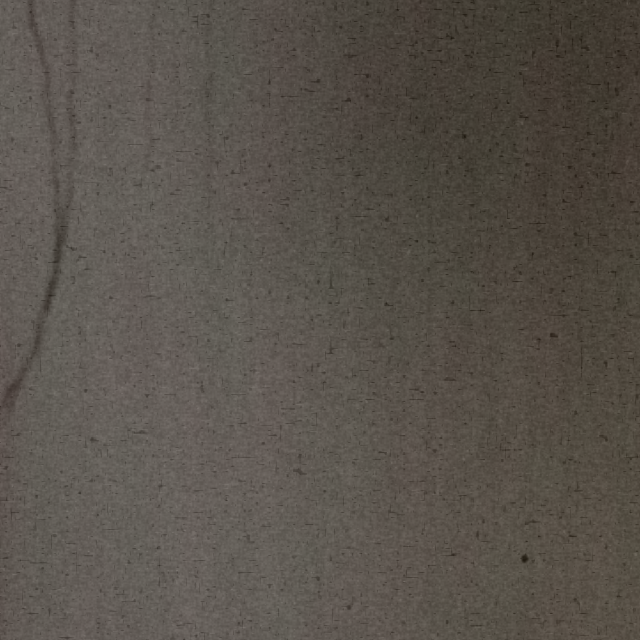
This texture is drawn by a three.js fragment shader. Its source:

```glsl
// A worn, unevenly lit grey-brown wall: a smooth light gradient from cool grey
// to dark brown, fine woven grain of short horizontal and vertical dashes,
// faint vertical banding, dark run marks at the left and one small pit.

#define GRAIN_STRENGTH 0.105
#define FLECK_STRENGTH 0.10
#define BAND_STRENGTH 0.016
#define STREAK_STRENGTH 0.075
#define CHROMA_STRENGTH 0.012
#define GRAIN_SCALE 190.0
#define COOL_GREY vec3(0.385, 0.365, 0.343)
#define DARK_BROWN vec3(0.262, 0.234, 0.198)
#define WARM_BROWN vec3(0.338, 0.308, 0.268)

varying vec2 vUv;

float hash(vec2 p) {
  vec3 q = fract(vec3(p.xyx) * 0.1031);
  q += dot(q, q.yzx + 33.33);
  return fract((q.x + q.y) * q.z);
}

float noise(vec2 p) {
  vec2 cell = floor(p);
  vec2 f = fract(p);
  f = f * f * (3.0 - 2.0 * f);
  float low = mix(hash(cell), hash(cell + vec2(1.0, 0.0)), f.x);
  float high = mix(hash(cell + vec2(0.0, 1.0)), hash(cell + vec2(1.0)), f.x);
  return mix(low, high, f.y);
}

float fbm(vec2 p) {
  float sum = 0.0;
  float weight = 0.5;
  for (int i = 0; i < 4; i++) {
    sum += weight * noise(p);
    p = p * 2.03 + 17.7;
    weight *= 0.5;
  }
  return sum;
}

// Broad lighting across the wall
vec3 wallColour(vec2 uv) {
  vec3 rightSide = mix(WARM_BROWN, DARK_BROWN, smoothstep(0.1, 0.95, uv.y));
  float across = smoothstep(0.2, 1.0, uv.x + 0.12 * (uv.y - 0.5));
  vec3 colour = mix(COOL_GREY, rightSide, across);
  vec2 glow = (uv - vec2(0.26, 0.34)) / vec2(0.30, 0.42);
  colour += 0.016 * exp(-dot(glow, glow));
  vec2 shade = (uv - vec2(0.58, 0.88)) / vec2(0.24, 0.35);
  colour -= 0.026 * exp(-dot(shade, shade));
  float edge = exp(-uv.x * 16.0) * (1.0 - smoothstep(0.3, 0.7, uv.y));
  return colour - edge * vec3(0.028, 0.040, 0.038);
}

// Short dashes in both directions, plus sparse dark and light flecks
float grain(vec2 uv) {
  vec2 p = uv * GRAIN_SCALE;
  float flat1 = noise(p * vec2(0.8, 1.75)) - 0.5;
  float upright = noise(p * vec2(1.8, 0.75) + 71.0) - 0.5;
  float fine = noise(p * 1.9 + 139.0) - 0.5;
  float texture1 = 0.45 * flat1 + 0.32 * upright + 0.45 * fine;
  float across = noise(p * vec2(0.55, 1.4) + 213.0);
  float along = noise(p * vec2(1.5, 0.55) + 307.0);
  float dark = smoothstep(0.83, 1.0, across) + 0.7 * smoothstep(0.85, 1.0, along);
  float light = smoothstep(0.86, 1.0, noise(p * vec2(0.8, 1.6) + 401.0));
  return GRAIN_STRENGTH * texture1 + FLECK_STRENGTH * (0.45 * light - dark);
}

// A soft vertical mark centred on x, visible between two heights
float runMark(vec2 uv, float x, float width, float bottom, float top) {
  float wobble = 0.010 * (noise(vec2(x * 3.0, uv.y * 26.0)) - 0.5);
  float d = (uv.x - x - wobble) / width;
  float ends = smoothstep(bottom, bottom + 0.12, uv.y)
             * (1.0 - smoothstep(top - 0.06, top + 0.06, uv.y));
  float wear = 0.35 + 0.9 * noise(uv * vec2(90.0, 38.0));
  return exp(-d * d) * ends * wear;
}

float runMarks(vec2 uv) {
  float rise = uv.y - 0.62;
  float fall = max(0.8 - uv.y, 0.0);
  float marks = runMark(uv, 0.09 - 0.3 * rise * rise, 0.007, 0.52, 1.1);
  marks += 0.85 * runMark(uv, 0.113 - 0.5 * fall * fall, 0.007, 0.28, 1.1);
  marks += 0.9 * runMark(uv, 0.085 - 1.25 * rise * rise, 0.007, 0.26, 0.6);
  marks += 0.55 * runMark(uv, 0.232 + 0.08 * max(rise - 0.25, 0.0), 0.006, 0.68, 1.1);
  marks += 0.3 * runMark(uv, 0.325, 0.008, 0.55, 1.1);
  return marks;
}

void main() {
  vec2 uv = vUv;
  vec3 colour = wallColour(uv);

  // Faint vertical bands and cloudy variation
  float bands = noise(vec2(uv.x * 70.0, uv.y * 2.5)) - 0.5;
  float clouds = fbm(uv * vec2(9.0, 6.0) + 5.0) - 0.47;
  colour += BAND_STRENGTH * bands + 0.022 * clouds;

  // Blotches drifting between reddish and greenish
  float tint = fbm(uv * vec2(14.0, 7.0) + 53.0) - 0.47;
  colour += CHROMA_STRENGTH * tint * vec3(1.6, -1.2, 0.3);

  colour -= STREAK_STRENGTH * runMarks(uv) * vec3(0.95, 1.0, 1.0);
  colour += grain(uv);

  // Small dark pit
  float pit = length((uv - vec2(0.82, 0.127)) * vec2(1.0, 0.8));
  colour -= 0.2 * (1.0 - smoothstep(0.002, 0.0075, pit));

  gl_FragColor = vec4(clamp(colour, 0.0, 1.0), 1.0);
}
```
